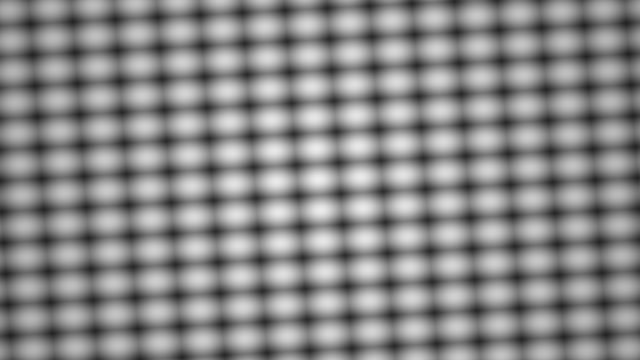
Write a Shadertoy shader that draws this pattern.

```glsl
// Soft grey lattice of glowing pillows, slightly tilted, dimming away from the centre.

const float PI = 3.14159;

// Rounded hump over each unit interval, pinched to zero at the integers
vec2 hump(vec2 t) {
    return pow(abs(sin(PI * t)), vec2(1.3));
}

void mainImage(out vec4 fragColor, in vec2 fragCoord) {
    vec2 p = fragCoord / iResolution.y;
    vec2 centre = 0.5 * iResolution.xy / iResolution.y;

    // Tilted cell: its two edge vectors, and one dark crossing as the lattice origin
    vec2 cellRight = vec2(0.1178, 0.0063);
    vec2 cellUp = vec2(-0.0062, 0.0859);
    vec2 crossing = centre + vec2(-0.0602, -0.0444);
    vec2 cell = inverse(mat2(cellRight, cellUp)) * (p - crossing);

    // Horizontal valleys are a little deeper than vertical ones
    float grey = 0.18 + dot(hump(cell), vec2(0.35, 0.40));

    // Gentle falloff, rounded at the middle
    float radius = sqrt(dot(p - centre, p - centre) + 0.01) - 0.1;
    grey *= 1.0 - 0.30 * radius;

    fragColor = vec4(vec3(grey), 1.0);
}
```
